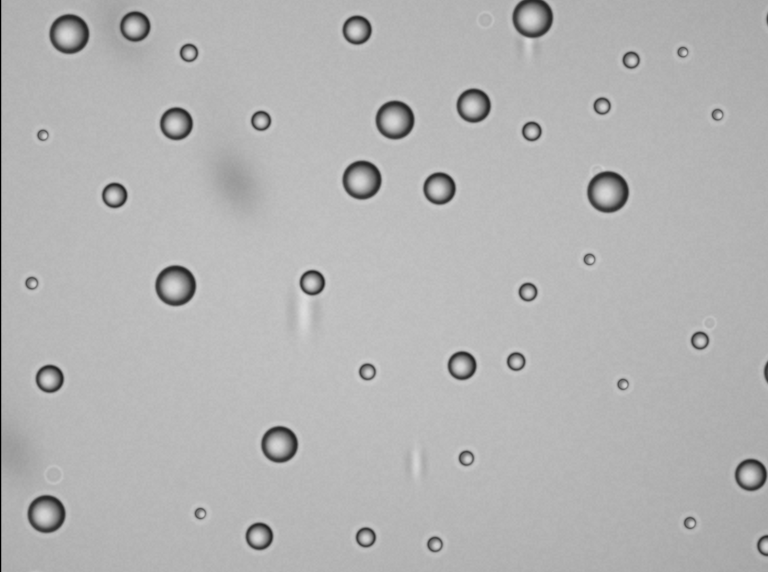
A Shadertoy shader for this texture:

```glsl
vec3 hash3(vec2 p) {
    vec3 q = fract(p.xyx * vec3(0.1031, 0.1030, 0.0973));
    q += dot(q, q.yxz + 33.33);
    return fract((q.xxy + q.yzz) * q.zyx);
}

float bell(float x) {
    return exp(-x * x);
}

// Smoothly interpolated sensor grain, -0.5 to 0.5
float grain(vec2 p) {
    vec2 cell = floor(p), f = fract(p);
    f = f * f * (3.0 - 2.0 * f);
    float low = mix(hash3(cell).x, hash3(cell + vec2(1, 0)).x, f.x);
    float high = mix(hash3(cell + vec2(0, 1)).x, hash3(cell + vec2(1, 1)).x, f.x);
    return mix(low, high, f.y) - 0.5;
}

// Uneven lamp light with slow cloudy drift
float backdrop(vec2 p, vec2 uv) {
    vec2 c = uv - vec2(0.42, 0.52);
    float drift = sin(p.x * 5.0 + 2.0 * sin(p.y * 3.0)) * sin(p.y * 6.0 + p.x * 2.0 + 1.0);
    return 0.744 - 0.15 * dot(c, c) + 0.006 * drift;
}

// Blurred specks far from the focal plane: rings, split ghosts, smudges
float outOfFocus(vec2 p, float aspect) {
    float sum = 0.0;
    for (int i = 0; i < 10; i++) {
        vec2 seat = fract(float(i) * vec2(0.618, 0.755) + vec2(0.07, 0.17));
        vec2 d = p - seat * vec2(aspect, 1.0);
        float size = 0.7 + 0.5 * hash3(vec2(i, 71)).x;
        int kind = i % 3;
        if (kind == 0) {
            float r = length(d);
            sum += 0.05 * bell((r - 0.013 * size) / 0.003) - 0.02 * bell((r - 0.008 * size) / 0.003);
        } else if (kind == 1) {
            d /= size;
            sum += 0.11 * cos(d.x * 150.0) * bell(length(d / vec2(0.024, 0.032)));
        } else {
            d.x += 0.3 * d.y;
            sum -= 0.1 * size * bell(length(d / vec2(0.04, 0.05)));
            sum -= 0.025 * bell(length((d - vec2(0.01, 0.06)) / vec2(0.05, 0.12)));
        }
    }
    return sum;
}

// A round drop with a dark rim, bright core and faint outer fringe
float drop(float tone, vec2 d, float radius) {
    float r = length(d), q = r / radius;
    float big = smoothstep(0.009, 0.022, radius);
    vec2 core = mix(vec2(0.32, -0.16), vec2(-0.1, -0.06), big) * radius;
    float glow = smoothstep(0.12, 0.85, length(d - core) / radius);
    float body = mix(0.82, 0.44, glow);
    body -= 0.25 * bell((q - 0.86) / 0.17);
    body += 0.07 * dot(d / radius, mix(vec2(0.9, -0.5), vec2(-0.5, -0.4), big));
    float inside = 1.0 - smoothstep(radius - 0.003, radius + 0.003, r);
    tone += 0.04 * bell((r - radius - 0.006) / 0.004);
    return mix(tone, body, inside * mix(0.75, 1.0, big));
}

void mainImage(out vec4 fragColor, in vec2 fragCoord) {
    vec2 uv = fragCoord / iResolution.xy;
    float aspect = iResolution.x / iResolution.y;
    vec2 p = fragCoord / iResolution.y;
    float tone = backdrop(p, uv) + outOfFocus(p, aspect);

    // Drops scattered over a jittered grid
    float pitch = 1.0 / 7.0;
    vec2 home = floor(p / pitch);
    for (int y = -1; y <= 1; y++) {
        for (int x = -1; x <= 1; x++) {
            vec2 cell = home + vec2(x, y);
            vec3 place = hash3(cell + 17.0);
            vec3 trait = hash3(cell + 53.0);
            if (trait.x > 0.66) continue;
            vec2 centre = (cell + 0.14 + 0.72 * place.xy) * pitch;
            float radius = 0.009 + 0.028 * pow(place.z, 1.6);
            tone = drop(tone, p - centre, radius);
        }
    }

    // Grain and the black frame edge at the left
    tone += 0.022 * grain(p * 300.0) + 0.012 * grain(p * 110.0 + 9.0);
    tone *= smoothstep(0.0008, 0.0035, p.x);
    fragColor = vec4(vec3(clamp(tone, 0.0, 1.0)), 1.0);
}
```
